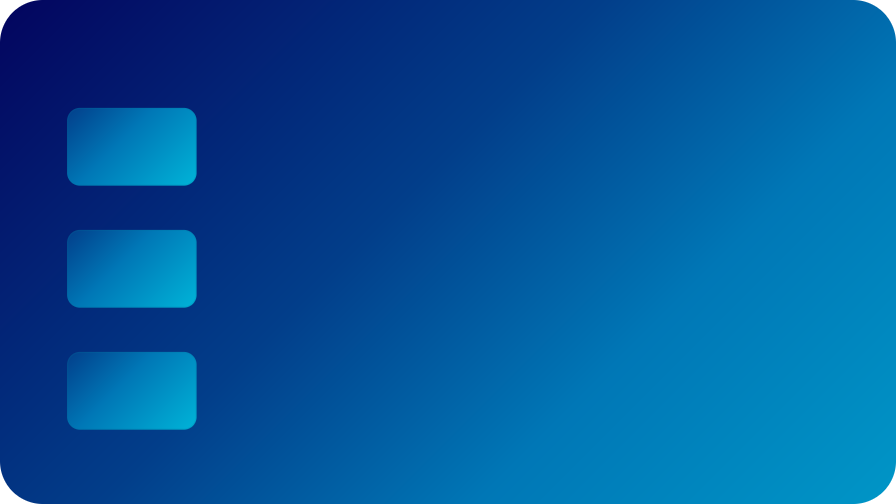
Write a Shadertoy shader that draws this background.

```glsl
// A rounded panel with a diagonal navy-to-cyan gradient and a left column
// of three glossy cards. Each shape is a rounded-box distance function and
// each fill is a three- or four-stop ramp along the 45 degree diagonal.

#define PANEL_RADIUS 0.085
#define PANEL_STOPS vec2(0.43, 0.70)
#define CARD_FIRST vec2(0.2616, 0.2912)
#define CARD_SPACING 0.2421
#define CARD_COUNT 3.0
#define CARD_HALF vec2(0.1285, 0.0772)
#define CARD_RADIUS 0.0255
#define CARD_STOP 0.42
#define RIM_WIDTH 0.0023
#define RIM_STRENGTH 0.2

const vec3 NAVY  = vec3(0.012, 0.016, 0.369);
const vec3 ROYAL = vec3(0.008, 0.243, 0.541);
const vec3 OCEAN = vec3(0.000, 0.467, 0.714);
const vec3 AZURE = vec3(0.000, 0.588, 0.780);
const vec3 CYAN  = vec3(0.000, 0.706, 0.847);
const vec3 RIM   = vec3(0.000, 0.450, 0.600);
const vec3 PAPER = vec3(1.0);

float roundedBox(vec2 p, vec2 halfSize, float radius) {
    vec2 q = abs(p) - halfSize + radius;
    return length(max(q, 0.0)) + min(max(q.x, q.y), 0.0) - radius;
}

// Position along the 45 degree diagonal of a box, 0 to 1.
float diagonal(vec2 p, vec2 halfSize) {
    return clamp(0.5 + 0.5 * (p.x + p.y) / (halfSize.x + halfSize.y), 0.0, 1.0);
}

// Share of the way from one stop to the next.
float ramp(float start, float end, float t) {
    return clamp((t - start) / (end - start), 0.0, 1.0);
}

vec3 panelColor(float t) {
    vec3 color = mix(NAVY, ROYAL, ramp(0.0, PANEL_STOPS.x, t));
    color = mix(color, OCEAN, ramp(PANEL_STOPS.x, PANEL_STOPS.y, t));
    return mix(color, AZURE, ramp(PANEL_STOPS.y, 1.0, t));
}

vec3 cardColor(float t) {
    vec3 color = mix(ROYAL, OCEAN, ramp(0.0, CARD_STOP, t));
    return mix(color, CYAN, ramp(CARD_STOP, 1.0, t));
}

// Smooth coverage of a shape across one output pixel.
float coverage(float dist, float pixel) {
    return clamp(0.5 - dist / pixel, 0.0, 1.0);
}

void mainImage(out vec4 fragColor, in vec2 fragCoord) {
    // Canvas height is one unit; y runs downwards from the top edge.
    float pixel = 1.0 / iResolution.y;
    vec2 canvas = iResolution.xy * pixel;
    vec2 p = vec2(fragCoord.x * pixel, 1.0 - fragCoord.y * pixel);

    // Panel gradient
    vec2 panelHalf = 0.5 * canvas;
    vec2 panelPos = p - panelHalf;
    vec3 color = panelColor(diagonal(panelPos, panelHalf));

    // Cards, repeated down the column
    vec2 cardPos = p - CARD_FIRST;
    float row = clamp(round(cardPos.y / CARD_SPACING), 0.0, CARD_COUNT - 1.0);
    cardPos.y -= row * CARD_SPACING;
    float cardDist = roundedBox(cardPos, CARD_HALF, CARD_RADIUS);
    vec3 card = cardColor(diagonal(cardPos, CARD_HALF));

    // Faint rim just inside the card edge
    float rim = 1.0 - coverage(cardDist + RIM_WIDTH, pixel);
    card = mix(card, RIM, RIM_STRENGTH * rim);
    color = mix(color, card, coverage(cardDist, pixel));

    // Rounded panel corners over the paper
    float panelDist = roundedBox(panelPos, panelHalf, PANEL_RADIUS);
    color = mix(PAPER, color, coverage(panelDist, pixel));
    fragColor = vec4(color, 1.0);
}
```
